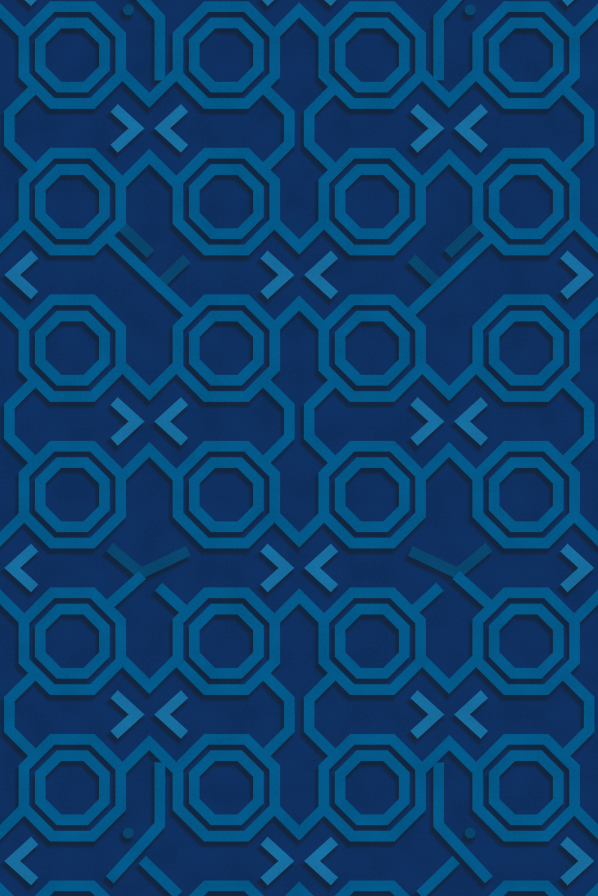
A Shadertoy shader for this pattern:

```glsl
#define SPAN 768.0                     // design units over the canvas height
#define TILE vec2(257.0, 251.2)        // size of one repeat
#define PAIR_Y 110.0                   // middle of the first pair of rows
#define OCTAGON vec2(66.0, 62.8)       // octagon centre in the folded tile
#define STROKE 4.6                     // half width of the lines
#define SHADOW_SHIFT vec2(-2.0, 4.0)
#define GROUND vec3(0.058, 0.188, 0.378)
#define LINE vec3(0.010, 0.350, 0.540)
#define LIGHT vec3(0.090, 0.430, 0.620)
#define DIM vec3(0.035, 0.275, 0.430)
#define SHADE vec3(0.075, 0.145, 0.240)

vec2 hashGradient(vec2 cell) {
    float h = fract(sin(dot(cell, vec2(127.1, 311.7))) * 43758.5);
    return vec2(cos(6.2832 * h), sin(6.2832 * h));
}

float gradientNoise(vec2 p) {
    vec2 i = floor(p), f = fract(p);
    vec2 w = f * f * f * (f * (f * 6.0 - 15.0) + 10.0);
    vec2 e = vec2(1.0, 0.0);
    float low = mix(dot(hashGradient(i), f), dot(hashGradient(i + e), f - e), w.x);
    float high = mix(dot(hashGradient(i + e.yx), f - e.yx), dot(hashGradient(i + 1.0), f - 1.0), w.x);
    return mix(low, high, w.y);
}

float octagon(vec2 p) {
    p = abs(p);
    return max(max(p.x, p.y), (p.x + p.y) * 0.7071);
}

// Straight bar with square ends
float bar(vec2 p, vec2 a, vec2 b) {
    vec2 axis = normalize(b - a);
    vec2 q = p - 0.5 * (a + b);
    float along = abs(dot(q, axis)) - 0.5 * distance(a, b) - 1.5;
    float across = abs(dot(q, vec2(-axis.y, axis.x))) - STROKE;
    return max(along, across);
}

// Roof lines joining two octagons, in a quadrant around a crossing
float roof(vec2 q) {
    return max(abs(q.y - 24.0 - q.x) * 0.7071 - STROKE, q.x - 23.0);
}

// One arm of the facing arrowheads, mitred at the fold
float chevron(vec2 q) {
    vec2 d = q - vec2(11.0, 0.0);
    return max(abs(d.x - d.y * 1.1) * 0.673 - STROKE, dot(d, vec2(0.74, 0.673)) - 26.0);
}

// Upright link with slanted ends between the rows of a pair
float bracket(vec2 q) {
    float side = q.x - 8.5;
    float path = min(side, (side - q.y + 13.0) * 0.7071);
    return max(abs(path) - STROKE, (q.x + q.y - 66.0) * 0.7071);
}

// Broken links between pairs: x is the line, y the dim pieces
vec2 brokenLink(vec2 c, float row) {
    float kind = mod(row, 3.0);
    if (kind < 0.5) {
        float dashes = min(bar(c, vec2(-26, -44), vec2(0, -19)), bar(c, vec2(6, 11), vec2(31, -13)));
        return vec2(bar(c, vec2(-36, -33), vec2(35, 34)), dashes);
    }
    if (kind < 1.5) {
        float stubs = min(bar(c, vec2(-35, 32), vec2(-7, 7)), bar(c, vec2(9, 17), vec2(32, 38)));
        float tick = min(bar(c, vec2(-33, -17), vec2(-8, 4)), bar(c, vec2(-8, 5), vec2(32, -14)));
        return vec2(stubs, tick);
    }
    if (row < 0.0) c.y = -c.y;
    float post = min(bar(c, vec2(9, -83), vec2(9, -31)), bar(c, vec2(9, -31), vec2(-33, 15)));
    float spur = bar(c, vec2(-5, 0), vec2(24, 28));
    return vec2(min(post, spur), octagon(c - vec2(-18, -24)) - 4.5);
}

// Distances to lines, light arrowheads and dim pieces
vec3 pattern(vec2 p) {
    // Neighbouring tiles mirror each other across
    float u = abs(mod(p.x + 0.5 + TILE.x, 2.0 * TILE.x) - TILE.x) - 0.5 * TILE.x;
    float row = floor((p.y - PAIR_Y) / TILE.y);
    float drop = p.y - PAIR_Y - (row + 0.5) * TILE.y;
    vec2 outer = vec2(0.5 * TILE.x - abs(u), abs(drop));
    vec2 inner = vec2(abs(u), 0.5 * TILE.y - abs(drop));

    float o = octagon(inner - OCTAGON);
    float rings = min(abs(o - 41.5), abs(o - 27.5)) - STROKE;
    float links = min(bracket(vec2(outer.x, inner.y)), min(roof(inner), roof(outer)));
    vec2 broken = brokenLink(vec2(u, drop), row);
    return vec3(min(min(rings, links), broken.x), min(chevron(inner), chevron(outer)), broken.y);
}

void mainImage(out vec4 fragColor, in vec2 fragCoord) {
    float unit = SPAN / iResolution.y;
    vec2 p = vec2(fragCoord.x, iResolution.y - fragCoord.y) * unit;
    vec3 d = pattern(p);
    vec3 shifted = pattern(p - SHADOW_SHIFT);
    vec3 cover = 1.0 - smoothstep(-0.7 * unit, 0.7 * unit, d);

    // Ground and soft drop shadow
    float nearest = min(shifted.x, min(shifted.y, shifted.z));
    float shadow = 1.0 - smoothstep(-1.5, 3.0, nearest);
    vec3 color = mix(GROUND, SHADE, 0.92 * shadow);

    // Raised strokes, dim pieces lowest
    color = mix(color, DIM, cover.z);
    color = mix(color, LINE, cover.x);
    color = mix(color, LIGHT, cover.y);

    // Uneven paint and fine grain
    float wear = 0.07 * gradientNoise(p / 24.0) + 0.05 * gradientNoise(p / 2.5);
    fragColor = vec4(color * (1.0 + wear), 1.0);
}
```
